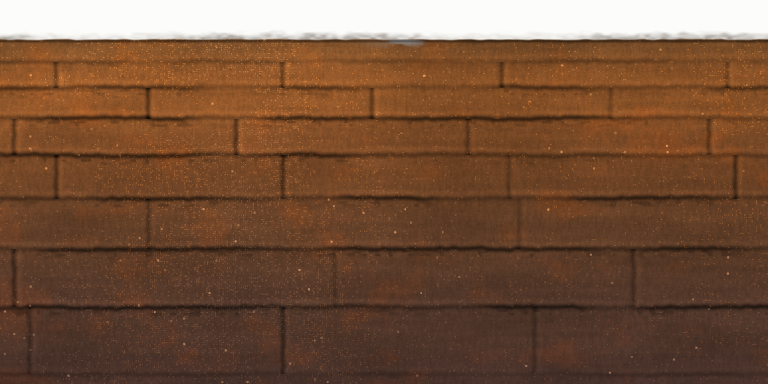
This texture is drawn by a WebGL 1 fragment shader. Its source:

```glsl
precision highp float;
// Rusty brown plank wall: rows that widen downward, staggered joints, flecks and a ragged pale top.
uniform vec2 u_resolution;

float hash(vec2 p) {
  vec3 q = fract(vec3(p.xyx) * 0.1031);
  q += dot(q, q.yzx + 33.33);
  return fract((q.x + q.y) * q.z);
}

float noise(vec2 p) {
  vec2 i = floor(p), f = fract(p);
  f = f * f * (3.0 - 2.0 * f);
  return mix(mix(hash(i), hash(i + vec2(1, 0)), f.x),
             mix(hash(i + vec2(0, 1)), hash(i + vec2(1, 1)), f.x), f.y);
}

float fbm(vec2 p) {
  float sum = 0.0, amp = 0.5;
  for (int i = 0; i < 4; i++) {
    sum += amp * noise(p);
    p = p * 2.03 + 17.0;
    amp *= 0.5;
  }
  return sum;
}

float bell(float x, float width) {
  return exp(-x * x / (width * width));
}

// Depth below the top of the canvas at which row k begins
float seamDepth(float k) {
  return 0.104 + k * (0.0516 + 0.0046 * k + 0.00032 * k * k);
}

// Round flecks, one per cell, kept where the hash is below the density
float flecks(vec2 p, float cells, float density) {
  vec2 id = floor(p * cells);
  vec2 center = 0.3 + 0.4 * vec2(hash(id + 5.0), hash(id + 91.0));
  float dotMask = 1.0 - smoothstep(0.1, 0.6, length(fract(p * cells) - center));
  return dotMask * step(hash(id + 37.0), density) * (0.35 + 0.65 * hash(id + 13.0));
}

// Vertical joints of one row, staggered in a cycle of three rows
float joints(float x, float k, float depth) {
  float spacing = k < 4.5 ? 0.295 : 0.82 - 0.07 * k;
  float start = 0.018 + 0.175 * mod(-k, 3.0);
  float n = floor((x - start) / spacing + 0.5);
  float jitter = n > 0.5 ? 0.04 * (hash(vec2(n, k * 3.0)) - 0.5) : 0.0;
  float wobble = 0.0015 * (noise(vec2(depth * 60.0, k)) - 0.5);
  float off = x - start - n * spacing - jitter + wobble;
  float strength = mix(0.12, 0.42, hash(vec2(n + 4.0, k * 7.0)));
  float inRow = step(0.5, k) * step(k, 7.5);
  return inRow * strength * (bell(off, 0.0032) - 0.3 * bell(off - 0.007, 0.003));
}

void main() {
  vec2 uv = gl_FragCoord.xy / u_resolution;
  vec2 p = vec2(uv.x * 2.0, uv.y);
  float depth = 1.0 - uv.y;

  // Brown gradient, duller on the right of the upper rows
  vec3 color = mix(vec3(0.50, 0.32, 0.17), vec3(0.57, 0.34, 0.165), smoothstep(0.10, 0.2, depth));
  color = mix(color, vec3(0.48, 0.29, 0.155), smoothstep(0.24, 0.42, depth));
  color = mix(color, vec3(0.39, 0.25, 0.16), smoothstep(0.40, 0.62, depth));
  color = mix(color, vec3(0.305, 0.207, 0.16), smoothstep(0.58, 0.82, depth));
  color = mix(color, vec3(0.275, 0.19, 0.16), smoothstep(0.82, 1.0, depth));
  color *= 1.0 - 0.09 * smoothstep(0.46, 0.56, uv.x) * (1.0 - smoothstep(0.4, 0.8, depth));

  // Blotches, long smears and fine grain
  color *= 1.0 + 0.22 * (fbm(p * vec2(5, 9)) - 0.47);
  color *= 1.0 + 0.16 * (fbm(p * vec2(6, 70)) - 0.47);
  color *= 1.0 + 0.10 * (noise(p * vec2(190, 60)) - 0.5);
  color *= 1.0 + 0.09 * (hash(floor(p * 256.0)) - 0.5);
  float rust = smoothstep(0.52, 0.75, fbm(p * vec2(9, 13) + 40.0));
  color += rust * vec3(0.05, 0.01, -0.01);

  // Worn seams between rows, and the row at this depth
  float row = 0.0, seam = 0.0;
  for (int i = 0; i < 9; i++) {
    float k = float(i);
    float top = seamDepth(k);
    row += step(top, depth) * step(0.5, k);
    float rough = noise(vec2(p.x * 55.0, k * 11.0)) - 0.5;
    float off = depth - top + 0.004 * (noise(vec2(p.x * 9.0, k * 5.0)) - 0.5) + 0.004 * rough;
    float wear = 0.4 + 0.6 * smoothstep(0.2, 0.6, noise(vec2(p.x * 5.0, k * 23.0)));
    float strength = (0.2 + 0.34 * smoothstep(0.5, 3.0, k)) * (1.0 - 0.6 * step(7.5, k));
    float crumbs = smoothstep(0.55, 0.85, noise(vec2(p.x * 60.0, depth * 110.0)));
    seam += strength * wear * (bell(off, 0.0065) + 0.4 * crumbs * bell(off - 0.014, 0.009));
    seam -= 0.2 * strength * bell(off + 0.014, 0.007);
  }
  color *= 1.0 - seam - joints(uv.x, row, depth);

  // Orange flecks, densest left of the middle and at the far right
  float dusty = 0.25 + smoothstep(0.0, 0.25, uv.x) * (1.0 - smoothstep(0.4, 0.54, uv.x))
              + 0.6 * smoothstep(0.86, 1.0, uv.x);
  float density = dusty * 0.22 * smoothstep(0.25, 0.6, fbm(p * 7.0));
  color += flecks(p, 190.0, density) * vec3(0.25, 0.15, 0.06) * (1.0 - 0.45 * depth);
  color += flecks(p + 3.0, 120.0, 0.003) * vec3(0.4, 0.3, 0.2);

  // Chipped grey patch and dark lip along the top
  float chip = bell(uv.x - 0.525, 0.035) * bell(depth - 0.108, 0.012);
  color = mix(color, vec3(0.55, 0.53, 0.52), chip * smoothstep(0.3, 0.7, noise(p * vec2(25, 120))));
  color *= 1.0 - 0.35 * bell(depth - 0.107, 0.004);

  // White above, with broken grey fuzz resting on the edge
  float patchy = smoothstep(0.35, 0.6, noise(vec2(p.x * 7.0, 3.0)));
  float fuzz = smoothstep(0.08, 0.103, depth + 0.012 * (noise(p * vec2(45, 90)) - 0.5));
  fuzz *= (0.25 + 0.5 * patchy) * (0.5 + 0.7 * noise(p * vec2(70, 150)));
  vec3 sky = mix(vec3(0.99, 0.99, 0.98), vec3(0.60, 0.57, 0.54), clamp(fuzz, 0.0, 1.0));
  float edge = 0.103 + 0.003 * (noise(vec2(p.x * 40.0, 8.0)) - 0.5);
  color = mix(sky, color, smoothstep(edge - 0.003, edge + 0.003, depth));

  gl_FragColor = vec4(clamp(color, 0.0, 1.0), 1.0);
}
```
